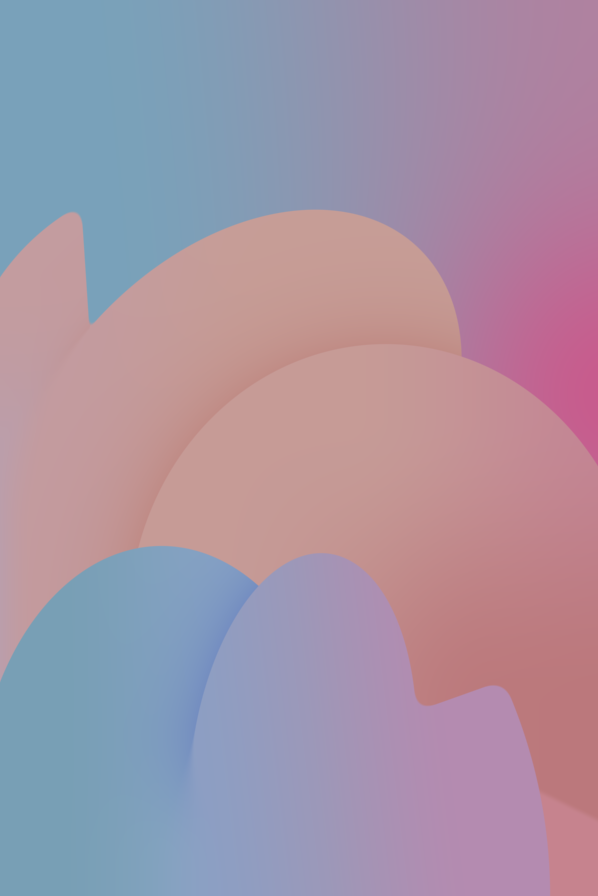
Reproduce this background procedurally as a Shadertoy shader.

```glsl
// Soft overlapping petals in pink, blue and lilac before a blurred sky.
// Each petal is a leaning half-ellipse with a straight stem; petals are painted
// back to front, with gradients inside and contact shadows from the distances.

// Approximate signed distance to a leaning ellipse that runs straight down
// below its widest point. lean is the correlation of the two axes.
float petal(vec2 p, vec2 center, vec2 halfSize, float lean) {
    vec2 u = (p - center) / halfSize;
    u.y = max(u.y, -lean);
    float k = 1.0 - lean * lean;
    float f = sqrt((dot(u, u) - 2.0 * lean * u.x * u.y) / k + 1e-6);
    float slope = length((u - lean * u.yx) / halfSize);
    return (f - 1.0) * f * k / max(slope, 1e-4);
}

// Signed distance to a half-plane through a point; the normal faces outward.
float halfPlane(vec2 p, vec2 point, vec2 normal) {
    return dot(p - point, normalize(normal));
}

float smoothMin(float a, float b, float k) {
    float h = max(k - abs(a - b), 0.0) / k;
    return min(a, b) - 0.25 * h * h * k;
}

float smoothMax(float a, float b, float k) {
    return -smoothMin(-a, -b, k);
}

// Coverage of a shape whose edge is blurred over the given width.
float cover(float d, float width) {
    return 1.0 - smoothstep(-width, width, d);
}

// Shadow that fades with distance outside a shape.
float contact(float d, float reach) {
    return exp(-max(d, 0.0) / reach);
}

vec3 sky(vec2 p) {
    vec3 blue = vec3(0.475, 0.633, 0.728);
    vec3 mauve = vec3(0.685, 0.510, 0.628);
    vec3 magenta = vec3(0.785, 0.355, 0.550);
    float across = smoothstep(0.16, 1.05, p.x + 0.10 * (p.y - 1.2));
    vec2 g = (p - vec2(1.04, 0.84)) / vec2(0.29, 0.30);
    return mix(mix(blue, mauve, across), magenta, exp(-dot(g, g)));
}

vec3 backPetals(vec2 p, float spike, float arch, float front, float px) {
    vec3 rose = vec3(0.765, 0.610, 0.622);
    vec3 lilac = vec3(0.715, 0.625, 0.695);
    vec3 peach = vec3(0.778, 0.618, 0.592);
    vec3 blush = vec3(0.765, 0.610, 0.625);
    vec3 coral = vec3(0.745, 0.525, 0.500);
    vec3 left = mix(lilac, rose, smoothstep(0.55, 1.05, p.y));
    left = mix(left, coral, 0.30 * contact(arch, 0.025) * smoothstep(0.75, 0.95, p.y));
    vec3 right = mix(blush, peach, smoothstep(0.1, 0.45, p.x));
    right = mix(right, coral, 0.75 * contact(front, 0.065));
    // The crease between both petals softens on its way down
    float crease = mix(0.045, px, smoothstep(0.68, 0.98, p.y));
    return mix(left, right, cover(min(arch, arch - spike), crease));
}

vec3 roundPetal(vec2 p) {
    vec3 peach = vec3(0.775, 0.607, 0.590);
    vec3 pink = vec3(0.765, 0.520, 0.580);
    vec3 brick = vec3(0.730, 0.465, 0.475);
    vec3 c = mix(peach, pink, smoothstep(0.58, 1.05, p.x));
    float low = smoothstep(0.80, 0.32, p.y) * smoothstep(0.35, 0.82, p.x);
    return mix(c, brick, 0.9 * low);
}

vec3 bluePetal(vec2 p, float neighbour) {
    vec3 teal = vec3(0.470, 0.623, 0.708);
    vec3 azure = vec3(0.535, 0.645, 0.770);
    vec3 indigo = vec3(0.430, 0.525, 0.750);
    vec3 c = mix(teal, azure, smoothstep(0.08, 0.40, p.x));
    float shade = contact(neighbour, 0.055) * smoothstep(0.05, 0.30, p.y);
    return mix(c, indigo, 0.75 * shade);
}

vec3 lilacPetal(vec2 p) {
    vec3 periwinkle = vec3(0.550, 0.622, 0.765);
    vec3 lavender = vec3(0.625, 0.590, 0.715);
    vec3 orchid = vec3(0.705, 0.545, 0.690);
    float x = p.x + 0.12 * (p.y - 0.3);
    vec3 c = mix(periwinkle, lavender, smoothstep(0.30, 0.60, x));
    return mix(c, orchid, smoothstep(0.50, 0.76, x));
}

void mainImage(out vec4 fragColor, in vec2 fragCoord) {
    // Canvas is 1 wide and 1.5 high
    vec2 p = fragCoord / iResolution.xy * vec2(1.0, 1.5);
    float px = 0.9 / iResolution.x;

    // Petal distances
    float spike = petal(p, vec2(0.322, 0.814), vec2(0.391), 0.0);
    spike = smoothMax(spike, halfPlane(p, vec2(0.139, 1.109), vec2(0.998, 0.066)), 0.035);
    float arch = petal(p, vec2(0.391, 0.756), vec2(0.381, 0.393), 0.358);
    float dome = petal(p, vec2(0.645, 0.455), vec2(0.430, 0.469), 0.0);
    float blue = petal(p, vec2(0.270, 0.127), vec2(0.3125, 0.459), 0.0);
    float lilac = petal(p, vec2(0.506, 0.213), vec2(0.191, 0.361), 0.163);
    float spur = length(p - vec2(0.049, 0.0)) - 0.871;
    spur = smoothMax(spur, halfPlane(p, vec2(0.732, 0.322), vec2(-0.336, 0.942)), 0.035);
    spur = max(spur, 0.60 - p.x);
    float lilacs = smoothMin(lilac, spur, 0.035);
    float corner = halfPlane(p, vec2(0.908, 0.172), vec2(0.44, 0.898));

    // Paint from back to front
    vec3 color = sky(p);
    float back = smoothMin(spike, arch, 0.012);
    color = mix(color, backPetals(p, spike, arch, dome, px), cover(back, px));

    vec3 round = roundPetal(p);
    vec3 cornerPink = vec3(0.775, 0.515, 0.555);
    round = mix(round, cornerPink, cover(corner, 0.006));
    color = mix(color, round, cover(dome, px));

    color = mix(color, bluePetal(p, lilacs), cover(blue, px));

    // The left side of the lilac petal melts into the blue one near the base
    float melt = smoothstep(0.28, 0.02, p.y) * smoothstep(0.50, 0.38, p.x);
    color = mix(color, lilacPetal(p), cover(lilacs, mix(px, 0.07, melt)));

    fragColor = vec4(color, 1.0);
}
```
